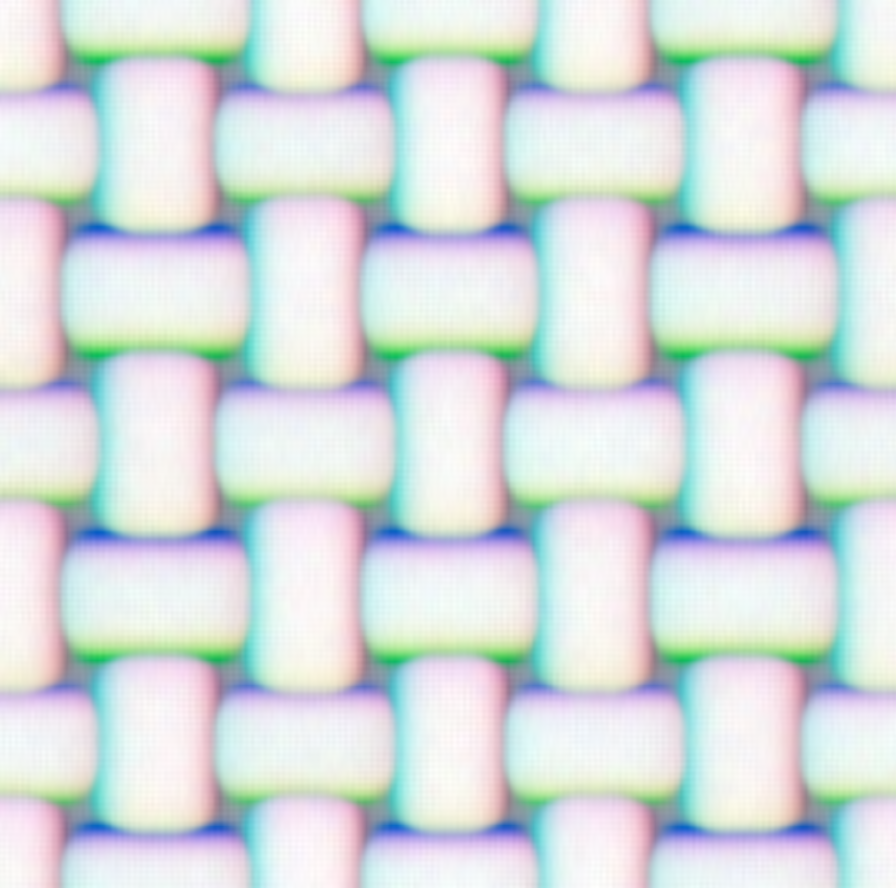
Give the GLSL for this texture map, as a WebGL 1 fragment shader.

```glsl
precision highp float;
// Pastel plain weave: plump over-and-under strands tinted by surface direction.
uniform vec2 u_resolution;

float hash(vec2 p) {
  return fract(sin(dot(p, vec2(127.1, 311.7))) * 43758.5453);
}

float noise(vec2 p) {
  vec2 i = floor(p), f = fract(p);
  f = f * f * (3.0 - 2.0 * f);
  return mix(mix(hash(i), hash(i + vec2(1.0, 0.0)), f.x),
             mix(hash(i + vec2(0.0, 1.0)), hash(i + vec2(1.0, 1.0)), f.x), f.y);
}

float roundedBox(vec2 p, vec2 halfSize, float radius) {
  vec2 q = abs(p) - halfSize + radius;
  return length(max(q, 0.0)) + min(max(q.x, q.y), 0.0) - radius;
}

// Each facing direction absorbs a different part of the white light.
vec3 slopeTint(vec2 slope) {
  vec2 pos = max(slope, 0.0), neg = max(-slope, 0.0);
  vec3 left = vec3(0.47, 0.06, 0.07) * neg.x;
  vec3 right = vec3(0.11 * pos.x, 0.31, 0.25) * pos.x;
  vec3 up = vec3(0.30 * pos.y, 0.40, 0.05) * pos.y;
  vec3 down = vec3(0.29 * neg.y, 0.06, 0.43) * neg.y;
  return left + right + up + down;
}

// Returns strand colour in rgb and soft coverage in a.
vec4 strand(vec2 p, vec2 cell) {
  vec2 id = mod(cell, 6.0);
  vec2 odd = mod(id, 2.0);
  float vertical = 1.0 - mod(id.x + id.y, 2.0);
  float jitter = hash(id + 3.7) - 0.5;

  // Even rows are thicker, and odd rows leave room for longer verticals.
  vec2 lying = vec2(0.60, mix(0.36, 0.335, odd.y) + 0.01 * jitter);
  vec2 standing = vec2(0.345, mix(0.64, 0.60, odd.y) + 0.015 * jitter);
  vec2 halfSize = mix(lying, standing, vertical);
  float d = roundedBox(p, halfSize, 0.26);

  vec2 u = clamp(p / halfSize, -1.2, 1.2);
  vec2 slope = u * (0.1 + 0.9 * abs(u * u * u));
  float rowStrength = mix(1.1, 0.8, odd.y);
  slope *= mix(vec2(0.42, rowStrength), vec2(0.95, 0.48), vertical);

  vec3 base = mix(vec3(0.965, 0.99, 0.985), vec3(1.0, 0.99, 0.985), vertical);
  return vec4(base + 0.015 * jitter - slopeTint(slope), 1.0 / (1.0 + exp(38.0 * d)));
}

void main() {
  vec2 uv = gl_FragCoord.xy / u_resolution;
  vec2 p = uv * 6.0;

  // Slow drift of the strand spacing.
  vec2 drift = vec2(0.015, 0.0) + vec2(0.045, -0.035) * sin(p * 1.0472);
  vec2 q = p - drift + 0.01 * (vec2(noise(p * 3.0), noise(p * 3.0 + 40.0)) - 0.5);

  // Blend nearby strands over the shaded gaps.
  vec2 nearest = floor(q + 0.5);
  vec4 sum = vec4(vec3(0.57, 0.60, 0.65), 1.0) * 0.05;
  for (int j = -1; j <= 1; j++) {
    for (int i = -1; i <= 1; i++) {
      vec2 cell = nearest + vec2(float(i), float(j));
      vec4 s = strand(q - cell, cell);
      sum += vec4(s.rgb * s.a, s.a);
    }
  }
  vec3 colour = sum.rgb / sum.a;

  // Fine crossed fibres and faint mottling.
  vec2 fibre = sin(p * 150.8 + 1.5 * noise(p * 4.0));
  colour += 0.008 * (fibre.x + fibre.y) * noise(p * 7.0 + 9.0);
  vec3 mottle = vec3(noise(p * 9.0), noise(p * 9.0 + 20.0), noise(p * 9.0 + 50.0));
  colour += 0.025 * (mottle - 0.5);
  colour += 0.016 * (noise(p * vec2(45.0, 12.0)) - 0.5);

  gl_FragColor = vec4(clamp(colour, 0.0, 1.0), 1.0);
}
```
